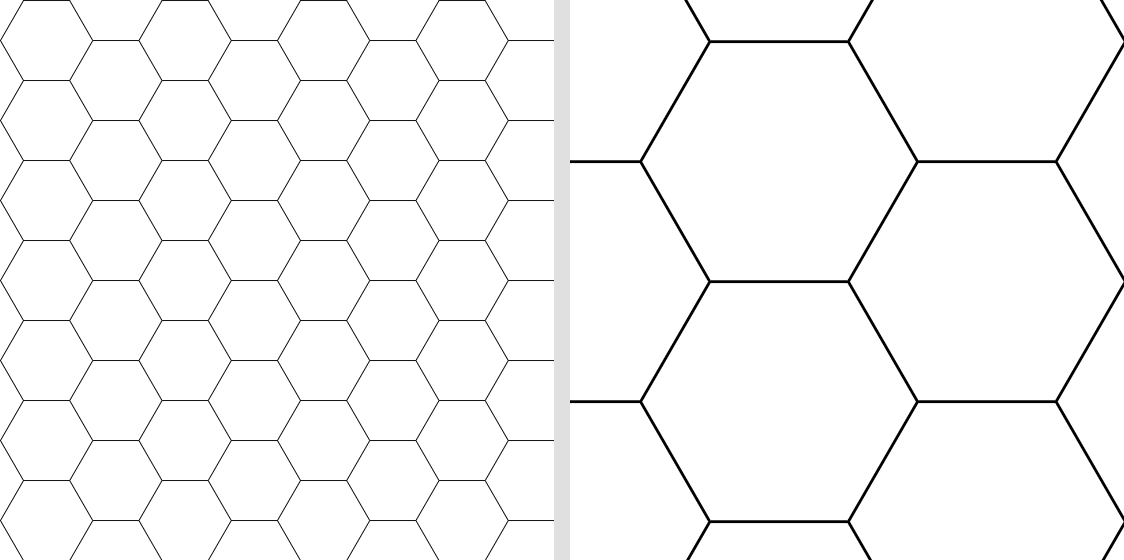
Left: the whole. Right: its middle third, enlarged.
This pattern is drawn by a Shadertoy shader. Its source:

```glsl
// Thin black outlines of a flat-topped hexagon honeycomb on white, tiling 4 by 7.

// Distance to the nearest honeycomb edge, for hexagons of side 1.
float hexEdgeDistance(vec2 p) {
    vec2 cell = vec2(3.0, sqrt(3.0));
    vec2 q = p - vec2(1.0, 0.5 * cell.y);

    // Two interleaved lattices of centres; keep the nearer one
    vec2 a = mod(q + 0.5 * cell, cell) - 0.5 * cell;
    vec2 b = mod(q, cell) - 0.5 * cell;
    vec2 h = abs(dot(a, a) < dot(b, b) ? a : b);

    float apothem = 0.5 * cell.y;
    return apothem - max(h.y, dot(h, vec2(apothem, 0.5)));
}

// Share of a pixel covered by a line, also right for lines under a pixel wide.
float lineCoverage(float dist, float halfWidth, float pixel) {
    float outer = min(halfWidth, dist + 0.5 * pixel);
    float inner = max(-halfWidth, dist - 0.5 * pixel);
    return clamp((outer - inner) / pixel, 0.0, 1.0);
}

void mainImage(out vec4 fragColor, in vec2 fragCoord) {
    // Slight shift keeps the border lines inside the canvas
    vec2 uv = fragCoord / iResolution.xy + vec2(-0.0008, 0.001);

    // Whole repeats: 4 columns of width 3, 7 rows of height sqrt(3)
    vec2 p = uv * vec2(4.0 * 3.0, 7.0 * sqrt(3.0));
    float pixel = 12.0 / iResolution.x;

    float ink = lineCoverage(hexEdgeDistance(p), 0.0102, pixel);
    fragColor = vec4(vec3(1.0 - ink), 1.0);
}
```
